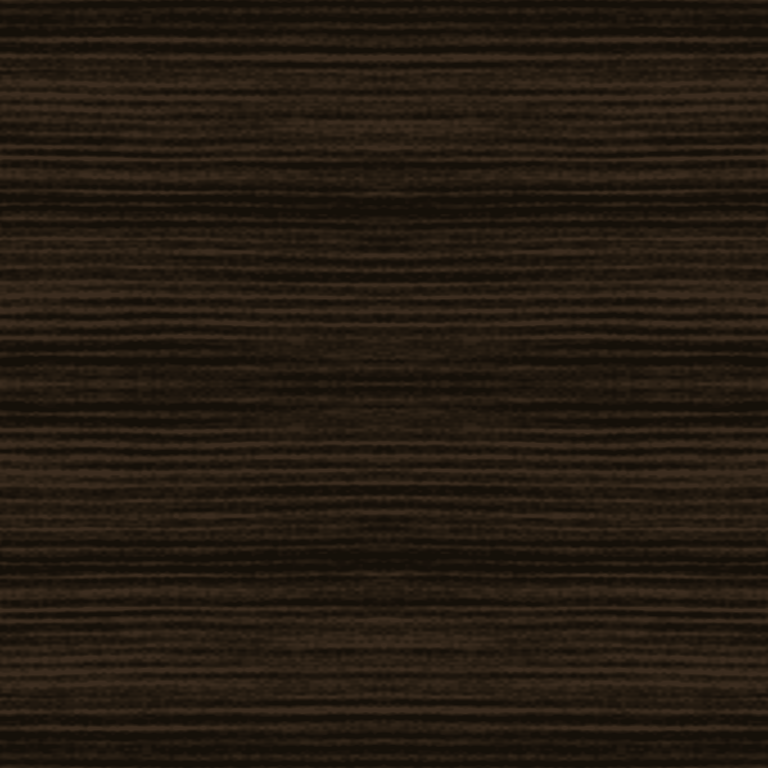
Reproduce this texture procedurally as a Shadertoy shader.

```glsl
// Dark wenge veneer: mirrored horizontal wood grain with fine growth lines.

const float TAU = 6.2831853;
const vec3 DARK_BROWN = vec3(0.084, 0.061, 0.036);
const vec3 MID_BROWN = vec3(0.150, 0.112, 0.071);
const vec3 LIGHT_BROWN = vec3(0.232, 0.174, 0.121);

// Integer hash of a lattice cell, 0 to 1
float hash(vec2 cell, uint seed) {
    uvec2 q = uvec2(ivec2(cell));
    uint h = q.x * 1597334677u ^ q.y * 3812015801u ^ seed * 2654435769u;
    h = (h ^ (h >> 16)) * 2246822519u;
    h = (h ^ (h >> 13)) * 3266489917u;
    return float((h ^ (h >> 16)) >> 8) / 16777216.0;
}

// Smooth value noise, -0.5 to 0.5
float noise(vec2 p, uint seed) {
    vec2 cell = floor(p);
    vec2 f = p - cell;
    f = f * f * (3.0 - 2.0 * f);
    float low = mix(hash(cell, seed), hash(cell + vec2(1, 0), seed), f.x);
    float high = mix(hash(cell + vec2(0, 1), seed), hash(cell + vec2(1, 1), seed), f.x);
    return mix(low, high, f.y) - 0.5;
}

// Bends the grain gently along its length
float bentHeight(vec2 p, float amount) {
    float bend = noise(p * vec2(3.6, 6.0), 1u) + 0.25 * noise(p * vec2(11.0, 16.0), 2u);
    return abs(p.y + amount * bend * smoothstep(0.0, 0.06, p.y));
}

// Growth lines of uneven spacing, strength and thickness
float growthLines(float x, float y, float count) {
    float phase = y * count + 1.3 * noise(vec2(0.5, y * 17.0), 3u);
    phase += 0.45 * noise(vec2(0.5, y * 57.0), 9u);
    float strength = 0.9 + 1.0 * noise(vec2(x * 3.0, y * count * 0.7), 4u);
    float skew = -0.25 + 1.3 * noise(vec2(x * 2.0, y * 22.0), 10u);
    return -cos(TAU * phase + skew * sin(TAU * phase)) * strength;
}

// Wide darker and lighter zones across the board
float broadZones(float x, float y, float period) {
    return -0.15 * cos(TAU * y / period) + 0.28 * noise(vec2(x * 2.0, y * 24.0), 5u);
}

// Long thin fibres plus short pores
float fibres(vec2 p, float y) {
    float streaks = 0.58 * noise(vec2(p.x * 2.5, y * 150.0), 6u);
    streaks += 0.40 * noise(vec2(p.x * 16.0, y * 230.0), 7u);
    float pores = 0.46 * noise(p * vec2(170.0, 250.0), 8u);
    return streaks + pores;
}

vec3 woodColour(float tone) {
    float t = clamp(tone, 0.0, 1.0) * 2.0;
    vec3 lower = mix(DARK_BROWN, MID_BROWN, min(t, 1.0));
    return mix(lower, LIGHT_BROWN, max(t - 1.0, 0.0));
}

void mainImage(out vec4 fragColor, in vec2 fragCoord) {
    // Four mirrored quarters, as in book-matched veneer
    vec2 p = abs(fragCoord - 0.5 * iResolution.xy) / iResolution.y;
    float y = bentHeight(p, 0.009);

    float tone = 0.47 + broadZones(p.x, y, 0.23);
    tone += 0.33 * growthLines(p.x, y, 57.0);
    tone += fibres(p, y);

    fragColor = vec4(woodColour(tone), 1.0);
}
```
